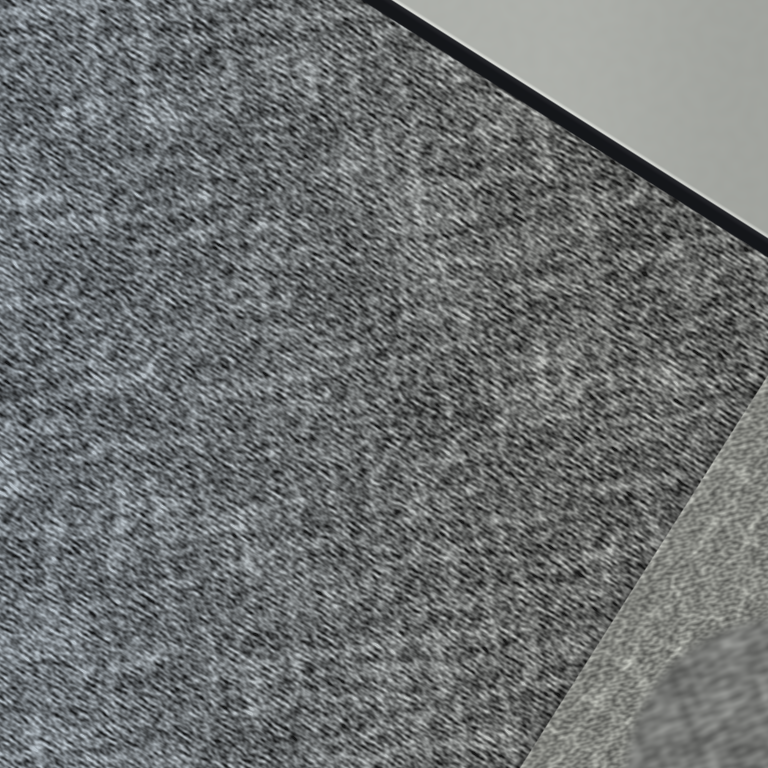
Give the GLSL for this texture, as a WebGL 1 fragment shader.

```glsl
precision highp float;
uniform vec2 u_resolution;

vec2 gradientAt(vec2 cell) {
  vec3 p = fract(cell.xyx * vec3(0.1031, 0.1030, 0.0973));
  p += dot(p, p.yzx + 33.33);
  float angle = 6.2832 * fract((p.x + p.y) * p.z);
  return vec2(cos(angle), sin(angle));
}

// Gradient noise, roughly -1 to 1
float noise(vec2 p) {
  vec2 i = floor(p), f = p - i;
  vec2 u = f * f * f * (f * (f * 6.0 - 15.0) + 10.0);
  vec2 e = vec2(1.0, 0.0);
  float low = mix(dot(gradientAt(i), f), dot(gradientAt(i + e), f - e), u.x);
  float high = mix(dot(gradientAt(i + e.yx), f - e.yx), dot(gradientAt(i + 1.0), f - 1.0), u.x);
  return 1.4 * mix(low, high, u.y);
}

vec2 turn(vec2 p, float angle) {
  float c = cos(angle), s = sin(angle);
  return vec2(c * p.x + s * p.y, c * p.y - s * p.x);
}

// Short twill dashes falling to the right
float twill(vec2 p) {
  vec2 q = turn(p, -0.58);
  float dashes = noise(q * vec2(62.0, 185.0));
  float grain = noise(q * vec2(150.0, 250.0) + 71.0);
  float rows = sin(880.0 * q.y + 2.5 * noise(q * 28.0 + 9.0));
  return 0.6 * dashes + 0.45 * grain + 0.22 * rows * (0.8 + noise(q * 60.0 + 31.0));
}

// Thick pale yarns along both thread directions
float slubs(vec2 p) {
  vec2 q = turn(p, 0.14);
  q += 0.004 * vec2(noise(q * 9.0), noise(q * 9.0 + 40.0));
  float upright = noise(q * vec2(46.0, 9.0) + 17.0);
  float level = noise(q * vec2(7.0, 50.0) + 53.0);
  return max(upright, 0.0) + max(level, 0.0) - 0.4 * max(-level, 0.0);
}

vec3 darkFabric(vec2 p) {
  float tone = 0.385 + 0.44 * twill(p) + 0.16 * slubs(p);
  tone += 0.04 * noise(p * 5.0) + 0.05 * (0.5 - p.x);
  vec3 tint = mix(vec3(0.95, 1.0, 1.04), vec3(0.99, 1.0, 0.98), smoothstep(0.0, 0.8, p.x));
  return clamp(tone, 0.09, 0.76) * tint;
}

// Pale cloth with a lattice of bright crossing threads
vec3 paleFabric(vec2 p) {
  vec2 q = turn(p, 0.98);
  vec2 wobble = vec2(noise(p * 18.0), noise(p * 18.0 + 25.0));
  vec2 lattice = abs(fract(q * vec2(17.0, 21.0) + 0.35 * wobble) - 0.5);
  vec2 threads = 1.0 - smoothstep(0.02, 0.13, lattice);
  float weave = noise(turn(p, 0.25) * vec2(130.0, 220.0));
  float tone = 0.50 + 0.19 * weave + 0.07 * noise(q * vec2(30.0, 90.0));
  tone += 0.08 * (threads.x + threads.y) * (0.8 + noise(p * 30.0 + 5.0));
  return tone * vec3(0.99, 1.0, 0.96);
}

// Out-of-focus fold in the corner
vec3 softFold(vec2 p) {
  vec2 q = turn(p, 0.35);
  float tone = 0.46 + 0.10 * noise(q * vec2(45.0, 110.0));
  tone += 0.07 * noise(q * vec2(70.0, 14.0)) + 0.06 * noise(q * vec2(10.0, 45.0));
  return tone * vec3(0.99, 1.0, 0.98);
}

void main() {
  vec2 p = gl_FragCoord.xy / u_resolution;
  float soft = 1.0 / min(u_resolution.x, u_resolution.y);
  vec3 color = darkFabric(p);

  // Pale cloth beyond the slanted seam, with a shadow and a bright rim
  float seam = dot(p - vec2(0.677, 0.0), vec2(0.846, -0.534));
  color *= 1.0 - 0.25 * smoothstep(-0.018, 0.0, seam);
  vec3 pale = paleFabric(p) + 0.08 * (1.0 - smoothstep(0.0, 0.006, seam));
  float fold = 0.205 - length(p - vec2(1.02, -0.01));
  pale = mix(pale, softFold(p), smoothstep(-0.012, 0.012, fold));
  color = mix(color, pale, smoothstep(-soft, soft, seam));

  // Smooth panel with a dark border and a bright lip
  float edge = dot(p - vec2(0.51, 1.0), vec2(0.535, 0.845));
  vec3 border = vec3(0.08, 0.085, 0.10) + 0.05 * smoothstep(-0.008, -0.002, edge);
  color = mix(color, border, smoothstep(-0.021 - soft, -0.021 + soft, edge));
  vec3 panel = vec3(0.68, 0.69, 0.67) - 0.05 * smoothstep(0.7, 1.0, p.x);
  panel += 0.006 * noise(p * 60.0);
  panel += 0.18 * (1.0 - smoothstep(0.001, 0.006, edge));
  color = mix(color, panel, smoothstep(-soft, soft, edge));

  gl_FragColor = vec4(color, 1.0);
}
```
